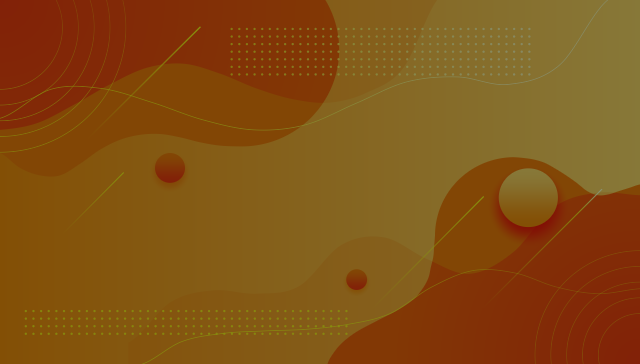
This background is drawn by a Shadertoy shader. Its source:

```glsl
const vec2 CANVAS = vec2(768.0, 440.0);
const int KNOTS = 13;

const vec3 RED = vec3(0.51, 0.13, 0.03);
const vec3 RUST = vec3(0.51, 0.22, 0.02);
const vec3 ORANGE = vec3(0.51, 0.275, 0.02);
const vec3 AMBER = vec3(0.515, 0.31, 0.02);
const vec3 SAND = vec3(0.53, 0.47, 0.22);
const vec3 LIME = vec3(0.53, 0.57, 0.05);
const vec3 MIST = vec3(0.53, 0.57, 0.45);

// Evenly spaced knots of the flowing curves
const float UPPER_WAVE[KNOTS] = float[KNOTS](157., 149., 127., 102., 82., 77., 89., 107., 120., 124., 112., 82., -4.);
const float UPPER_LOBE[KNOTS] = float[KNOTS](185., 203., 212., 212., 198., 181., 169., 163., 162., 166., 172., 176., 177.);
const float LOWER_WAVE[KNOTS] = float[KNOTS](414., 365., 351., 355., 346., 296., 287., 313., 331., 306., 250., 233., 236.);
const float LOWER_SIDE[KNOTS] = float[KNOTS](522., 521., 520., 517., 514., 507., 496., 477., 452., 428., 411., 400., 393.);
const float LOWER_CREST[KNOTS] = float[KNOTS](190., 191., 193., 197., 204., 212., 221., 231., 236., 235., 231., 227., 223.);
const float UPPER_THREAD[KNOTS] = float[KNOTS](143., 108., 107., 124., 145., 157., 151., 125., 99., 93., 102., 79., -2.);
const float LOWER_THREAD[KNOTS] = float[KNOTS](441., 413., 403., 400., 398., 392., 379., 347., 327., 330., 347., 355., 349.);

float coverage(float d, float px) { return clamp(0.5 - d / px, 0.0, 1.0); }

float stroke(float d, float halfWidth, float px) { return coverage(abs(d) - halfWidth, px) * min(1.0, 2.0 * halfWidth / px + 0.3); }

// Catmull-Rom interpolation over [start, end]
float spline(float knots[KNOTS], float start, float end, float x) {
    float t = clamp((x - start) / (end - start), 0.0, 1.0) * float(KNOTS - 1);
    int i = min(int(t), KNOTS - 2);
    float f = t - float(i);
    float a = knots[max(i - 1, 0)], b = knots[i];
    float c = knots[i + 1], d = knots[min(i + 2, KNOTS - 1)];
    return b + 0.5 * f * (c - a + f * (2.0 * a - 5.0 * b + 4.0 * c - d + f * (3.0 * (b - c) + d - a)));
}

// Signed distance to a curve, positive where q.y exceeds it
float curveDistance(float knots[KNOTS], float start, float end, vec2 q) {
    float y = spline(knots, start, end, q.x);
    float slope = spline(knots, start, end, q.x + 0.5) - spline(knots, start, end, q.x - 0.5);
    return (q.y - y) / sqrt(1.0 + slope * slope);
}

float rings(vec2 q, float firstRadius, float px) {
    float gap = 19.0;
    float r = length(q) - firstRadius;
    return stroke(r - gap * clamp(round(r / gap), 0.0, 4.0), 0.35, px);
}

float dotGrid(vec2 q, vec2 count, float px) {
    float pitch = 9.16;
    vec2 cell = clamp(round(q / pitch), vec2(0.0), count - 1.0);
    return coverage(length(q - cell * pitch) - 1.35, px);
}

// Straight stroke fading from its head to its tail
float streak(vec2 p, vec2 head, vec2 tail, float halfWidth, float px) {
    vec2 axis = tail - head;
    float t = clamp(dot(p - head, axis) / dot(axis, axis), 0.0, 1.0);
    return stroke(length(p - head - axis * t), halfWidth, px) * (1.0 - t);
}

vec3 ball(vec3 base, vec2 q, float radius, vec3 top, vec3 bottom, vec3 shadow, float px) {
    float fall = length(q - vec2(0.0, radius * 0.3)) / radius;
    base = mix(base, shadow, 0.85 * (1.0 - smoothstep(0.65, 1.4, fall)));
    vec3 body = mix(top, bottom, smoothstep(-radius, radius, q.y));
    return mix(base, body, coverage(length(q) - radius, px));
}

void mainImage(out vec4 fragColor, in vec2 fragCoord) {
    // Design space with y growing downward
    vec2 p = vec2(fragCoord.x, iResolution.y - fragCoord.y) / iResolution.xy * CANVAS;
    float px = CANVAS.y / iResolution.y;
    float across = p.x / CANVAS.x;
    vec3 color = mix(AMBER, SAND, across);

    // Upper left lobe and its overlapping wave
    float lobe = p.x < 290.0 ? curveDistance(UPPER_LOBE, 0.0, 288.0, p) : length(p - vec2(290.0, 60.0)) - 117.0;
    float wave = coverage(curveDistance(UPPER_WAVE, 0.0, 528.0, p), px);
    color = mix(color, ORANGE, 0.25 * wave);
    vec3 upperFill = mix(ORANGE, mix(RED, RUST, clamp(length(p) / 400.0, 0.0, 1.0)), wave);
    color = mix(color, upperFill, coverage(lobe, px));

    // Lower right lobe and its overlapping wave
    float hill = length(p - vec2(617.0, 285.0)) - 95.0;
    if (p.y > 285.0) hill = -curveDistance(LOWER_SIDE, 284.0, 440.0, p.yx);
    else if (p.x > 617.0) hill = -curveDistance(LOWER_CREST, 616.0, 768.0, p);
    wave = coverage(max(-curveDistance(LOWER_WAVE, 154.0, 768.0, p), 154.0 - p.x), px);
    color = mix(color, ORANGE, 0.25 * wave);
    float cornerDistance = length(p - CANVAS);
    vec3 lowerFill = mix(ORANGE, mix(RED, RUST, clamp(cornerDistance / 300.0, 0.0, 1.0)), wave);
    color = mix(color, lowerFill, coverage(hill, px));

    // Corner rings
    float ringFade = mix(0.3, 0.85, smoothstep(0.0, 180.0, p.y));
    color = mix(color, LIME, ringFade * rings(p - vec2(0.0, 33.0), 75.0, px));
    color = mix(color, LIME, 0.4 * rings(p - vec2(768.0, 429.0), 50.0, px));

    // Dot grids
    vec3 accent = mix(LIME, MIST, smoothstep(0.25, 0.85, across));
    color = mix(color, accent, 0.75 * dotGrid(p - vec2(278.0, 35.0), vec2(40.0, 7.0), px));
    color = mix(color, LIME, 0.8 * dotGrid(p - vec2(31.0, 376.0), vec2(43.0, 4.0), px));

    // Flowing threads
    color = mix(color, accent, 0.8 * stroke(curveDistance(UPPER_THREAD, 0.0, 732.0, p), 0.4, px));
    float threadFade = mix(0.85, 0.35, smoothstep(0.5, 0.9, across));
    color = mix(color, LIME, threadFade * stroke(curveDistance(LOWER_THREAD, 168.0, 768.0, p), 0.4, px));

    // Diagonal streaks
    color = mix(color, LIME, streak(p, vec2(240.0, 33.0), vec2(105.0, 168.0), 0.8, px));
    color = mix(color, LIME, streak(p, vec2(148.0, 209.0), vec2(75.0, 283.0), 0.6, px));
    color = mix(color, LIME, streak(p, vec2(580.0, 238.0), vec2(445.0, 375.0), 0.7, px));
    vec3 paleTip = mix(LIME, MIST, smoothstep(690.0, 722.0, p.x));
    color = mix(color, paleTip, streak(p, vec2(722.0, 229.0), vec2(580.0, 372.0), 0.6, px));

    // Balls with soft shadows
    color = ball(color, p - vec2(204.0, 203.0), 18.0, ORANGE, RED, ORANGE, px);
    color = ball(color, p - vec2(428.0, 338.0), 12.5, ORANGE, RED, AMBER, px);
    color = ball(color, p - vec2(634.0, 239.0), 35.5, SAND, AMBER, vec3(0.51, 0.03, 0.02), px);

    fragColor = vec4(color, 1.0);
}
```
